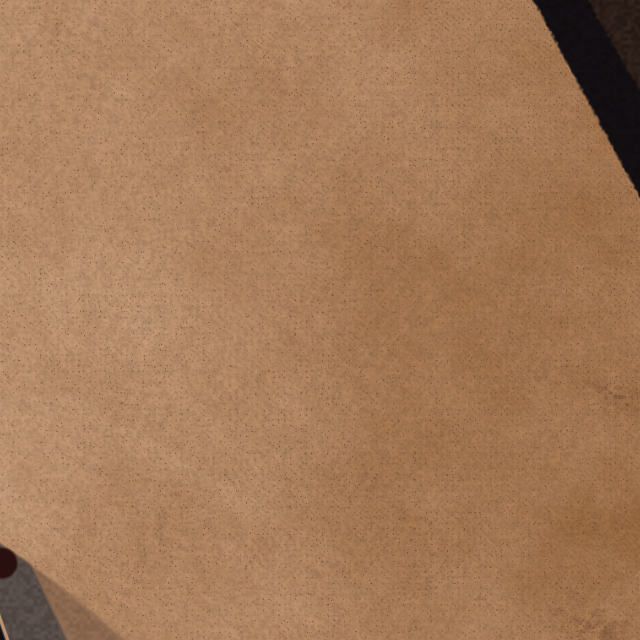
A three.js fragment shader for this texture:

```glsl
// Draws worn tan suede with fine dark pores, a black border strip and a shaded corner.
varying vec2 vUv;

const vec3 TAN_LIGHT = vec3(0.735, 0.575, 0.445);
const vec3 TAN_DARK = vec3(0.595, 0.415, 0.265);
const vec3 PORE = vec3(0.36, 0.23, 0.16);
const vec3 STRIP_BLACK = vec3(0.07, 0.055, 0.065);
const vec3 FLOOR_BROWN = vec3(0.17, 0.115, 0.095);
const vec3 CLOTH_GREY = vec3(0.33, 0.29, 0.27);
const vec3 SHADE_BROWN = vec3(0.51, 0.38, 0.29);
const vec3 KNOB_RED = vec3(0.16, 0.06, 0.05);

float hash(vec2 p) {
  return fract(sin(dot(p, vec2(127.1, 311.7))) * 43758.5);
}

float noise(vec2 p) {
  vec2 i = floor(p);
  vec2 f = fract(p);
  f = f * f * (3.0 - 2.0 * f);
  float low = mix(hash(i), hash(i + vec2(1.0, 0.0)), f.x);
  float high = mix(hash(i + vec2(0.0, 1.0)), hash(i + vec2(1.0, 1.0)), f.x);
  return mix(low, high, f.y);
}

float fbm(vec2 p) {
  float sum = 0.0;
  float weight = 0.5;
  for (int i = 0; i < 4; i++) {
    sum += weight * noise(p);
    p = mat2(1.6, 1.2, -1.2, 1.6) * p + 7.3;
    weight *= 0.5;
  }
  return sum / 0.9375;
}

vec2 rotate(vec2 p, float angle) {
  float c = cos(angle);
  float s = sin(angle);
  return vec2(c * p.x - s * p.y, s * p.x + c * p.y);
}

// Signed distance to the line a-b, positive on its left
float sideOf(vec2 p, vec2 a, vec2 b) {
  vec2 d = normalize(b - a);
  return d.x * (p.y - a.y) - d.y * (p.x - a.x);
}

float softStep(float d, float width) {
  return smoothstep(-width, width, d);
}

// Soft elongated spot, 1 at its centre
float spot(vec2 p, vec2 centre, vec2 size, float angle) {
  vec2 q = rotate(p - centre, -angle) / size;
  return exp(-dot(q, q));
}

// One small jittered pore per cell, kept with the given density
float pores(vec2 p, float cells, float density, float seed) {
  vec2 q = p * cells;
  vec2 id = floor(q) + seed;
  vec2 jitter = 0.35 + 0.3 * vec2(hash(id), hash(id + 19.7));
  vec2 d = rotate(fract(q) - jitter, 1.6 * hash(id + 5.3)) * vec2(1.0, 1.4);
  float radius = mix(0.2, 0.35, hash(id + 41.1));
  float kept = step(hash(id + 73.9), density);
  float strength = hash(id + 91.3);
  return kept * (1.0 - smoothstep(0.0, radius, length(d))) * mix(0.25, 1.0, strength * strength);
}

// Dark rubbed marks near the right and lower edges
float scuffs(vec2 p) {
  float marks = spot(p, vec2(0.97, 0.38), vec2(0.05, 0.014), -0.4);
  marks += 0.5 * spot(p, vec2(0.575, 0.26), vec2(0.035, 0.012), -1.0);
  marks += 0.8 * spot(p, vec2(0.92, 0.02), vec2(0.06, 0.025), -0.3);
  marks += 0.35 * spot(p, vec2(0.66, 0.11), vec2(0.045, 0.025), 1.2);
  marks += 0.3 * spot(p, vec2(0.67, 0.80), vec2(0.04, 0.01), 0.25);
  return marks;
}

vec3 suede(vec2 p) {
  // Broad light and dark areas of nap
  float tone = 0.87 - 0.66 * p.x + 0.06 * (p.y - 0.5);
  tone += 0.6 * (fbm(rotate(p, 0.6) * vec2(3.5, 5.0) + 2.7) - 0.5);
  tone += 0.3 * (fbm(p * 22.0) - 0.5);
  tone += 0.25 * spot(p, vec2(0.16, 0.49), vec2(0.18, 0.09), -0.5);
  tone -= 0.2 * spot(p, vec2(0.64, 0.55), vec2(0.14, 0.12), 0.5);
  tone -= 0.25 * spot(p, vec2(0.92, 0.14), vec2(0.14, 0.1), 0.3);

  // Faint diagonal crease, lighter below
  float crease = sideOf(p, vec2(0.42, 0.20), vec2(0.13, 0.37)) + 0.02 * (noise(p * 9.0) - 0.5);
  float creaseFade = spot(p, vec2(0.27, 0.28), vec2(0.16, 0.09), -0.53);
  tone += 0.22 * creaseFade * softStep(crease, 0.006) * exp(-max(crease, 0.0) * 25.0);

  // Fine fibre and pores, gathered in the rubbed marks
  float marks = scuffs(p);
  float grain = 0.7 * noise(rotate(p, 0.7) * vec2(250.0, 300.0)) + 0.3 * noise(p * 110.0) - 0.5;
  vec3 color = mix(TAN_DARK, TAN_LIGHT, clamp(tone, -0.2, 1.15)) * (1.0 + 0.17 * grain);
  float density = 0.42 + 0.35 * p.x + 0.6 * (fbm(p * 8.0) - 0.5) + 0.5 * marks;
  float pore = max(pores(p, 118.0, density, 3.0), pores(rotate(p, 0.65), 145.0, density, 57.0));
  float rubbed = marks * smoothstep(0.35, 0.8, noise(p * 150.0));
  return mix(color, PORE, clamp(0.68 * pore + 0.4 * rubbed, 0.0, 0.8));
}

void main() {
  vec2 p = vUv;
  vec3 color = suede(p);
  float fibre = noise(p * 180.0) - 0.5;

  // Shaded corner with grey cloth and a round knob
  float corner = softStep(sideOf(p, vec2(0.055, 0.113), vec2(0.0, 0.15)), 0.004);
  float shade = sideOf(p, vec2(0.195, 0.0), vec2(0.052, 0.12)) + 0.004 * fibre;
  color = mix(color, SHADE_BROWN * (1.0 + 0.2 * fibre), 0.85 * corner * softStep(shade, 0.006));
  float cloth = sideOf(p, vec2(0.104, 0.0), vec2(0.045, 0.125)) + 0.003 * fibre;
  color = mix(color, CLOTH_GREY * (1.0 + 0.25 * fibre), corner * softStep(cloth, 0.003));
  float trim = sideOf(p, vec2(0.012, 0.0), vec2(0.0, 0.034));
  color = mix(color, TAN_LIGHT, 1.0 - smoothstep(0.001, 0.004, abs(trim)));
  color = mix(color, STRIP_BLACK, softStep(trim - 0.004, 0.002));
  color = mix(color, KNOB_RED, softStep(0.024 - length(p - vec2(0.003, 0.12)), 0.003));

  // Black border strip and the floor beyond it
  float strip = sideOf(p, vec2(0.833, 1.0), vec2(1.0, 0.692)) + 0.004 * fibre;
  color = mix(color, STRIP_BLACK * (1.0 + 0.3 * fibre), softStep(strip, 0.003));
  float ground = sideOf(p, vec2(0.918, 1.0), vec2(1.0, 0.857)) + 0.003 * fibre;
  color = mix(color, FLOOR_BROWN * (1.0 + 0.5 * fibre), softStep(ground, 0.003));

  gl_FragColor = vec4(color, 1.0);
}
```
